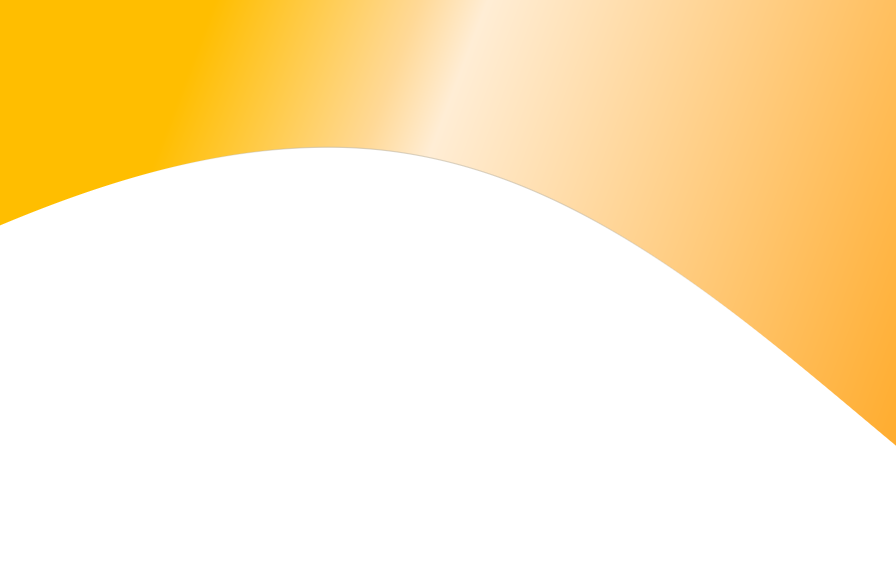
Give the GLSL for this background, as a WebGL 2 fragment shader.

```glsl
#version 300 es
precision highp float;

uniform vec2 u_resolution;
out vec4 outColor;

#define CANVAS_HEIGHT 0.629
#define APEX vec2(0.367, 0.4648)
#define BAND_SLANT 0.38
#define GOLD_END 0.24
#define SHEEN_START 0.47
#define SHEEN_PEAK 0.545
#define AMBER_END 1.19
#define RIM_WIDTH 0.0013
#define RIM_STRENGTH 0.55

const vec3 GOLD = vec3(1.0, 0.745, 0.0);
const vec3 PEACH = vec3(1.0, 0.85, 0.59);
const vec3 CREAM = vec3(1.0, 0.93, 0.835);
const vec3 AMBER = vec3(1.0, 0.675, 0.18);
const vec3 RIM = vec3(0.74, 0.70, 0.62);
const vec3 PAPER = vec3(1.0);

float ramp(float from, float to, float x) {
    return clamp((x - from) / (to - from), 0.0, 1.0);
}

// Height of the hill, with a different curvature on each side of its apex
float hillHeight(float x) {
    float u = x - APEX.x;
    float bend = u < 0.0 ? 0.799 + 0.413 * u
                         : 0.883 + u * (0.382 - 0.734 * u);
    return APEX.y - bend * u * u;
}

// Slanted gradient: flat gold, a pale sheen, then amber
vec3 skyColor(vec2 p) {
    float s = p.x + BAND_SLANT * (CANVAS_HEIGHT - p.y);
    vec3 color = mix(GOLD, PEACH, ramp(GOLD_END, SHEEN_START, s));
    color = mix(color, CREAM, ramp(SHEEN_START, SHEEN_PEAK, s));
    return mix(color, AMBER, ramp(SHEEN_PEAK, AMBER_END, s));
}

void main() {
    vec2 p = gl_FragCoord.xy / u_resolution * vec2(1.0, CANVAS_HEIGHT);
    float pixel = 1.0 / u_resolution.x;

    // Signed distance to the hill edge, corrected for its slope
    float slope = (hillHeight(p.x + pixel) - hillHeight(p.x - pixel)) / (2.0 * pixel);
    float edge = (p.y - hillHeight(p.x)) / sqrt(1.0 + slope * slope);

    float sky = clamp(edge / pixel + 0.5, 0.0, 1.0);
    vec3 color = mix(PAPER, skyColor(p), sky);

    // Thin rim, fading toward both ends of the hill
    float rim = clamp((0.5 * RIM_WIDTH - abs(edge)) / pixel + 0.5, 0.0, 1.0);
    float fade = smoothstep(0.12, 0.38, p.x) * (1.0 - smoothstep(0.6, 0.9, p.x));
    color = mix(color, RIM, rim * fade * RIM_STRENGTH);

    outColor = vec4(color, 1.0);
}
```
